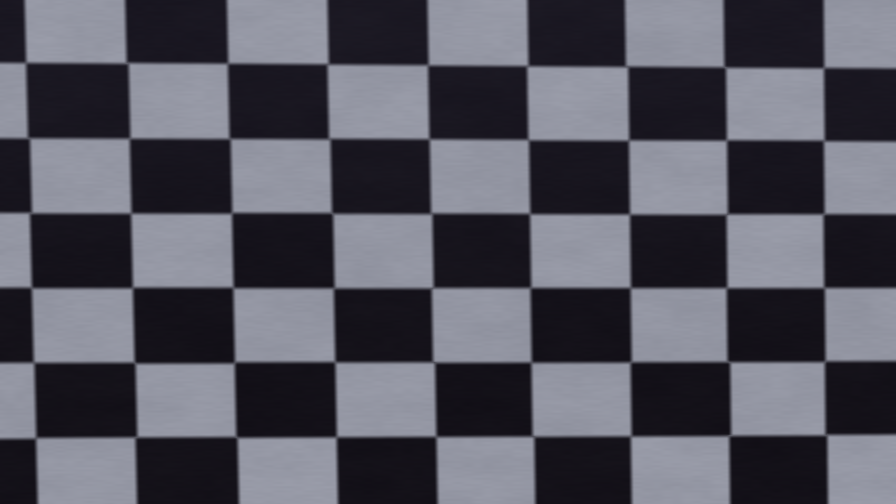
This pattern is drawn by a WebGL 1 fragment shader. Its source:

```glsl
precision highp float;
// Printed cloth checkerboard in pale grey and near-black, slightly warped, with soft uneven edges.

uniform vec2 u_resolution;

float hash(vec2 p) {
  vec3 q = fract(vec3(p.xyx) * 0.1031);
  q += dot(q, q.yzx + 33.33);
  return fract((q.x + q.y) * q.z);
}

float noise(vec2 p) {
  vec2 i = floor(p), f = fract(p);
  f = f * f * (3.0 - 2.0 * f);
  return mix(mix(hash(i), hash(i + vec2(1.0, 0.0)), f.x),
             mix(hash(i + vec2(0.0, 1.0)), hash(i + 1.0), f.x), f.y);
}

// Grid coordinates, with lines at integers: columns lean and narrow to the right, rows fan out to the left
vec2 warpedGrid(vec2 uv) {
  float x = uv.x + mix(0.015, 0.005, uv.x) * (uv.y - 0.5);
  float t = (x - 0.0352) / 0.1128;
  float row = (uv.y - 0.4282) / mix(0.1492, 0.1454, uv.x);
  return vec2(t + 0.0024 * t * t, row);
}

// Square wave that flips between -1 and 1 at each integer
float softStripe(float x, float halfWidth) {
  float line = floor(x + 0.5);
  float side = 2.0 * smoothstep(-halfWidth, halfWidth, x - line) - 1.0;
  return side * (1.0 - 2.0 * mod(line, 2.0));
}

void main() {
  vec2 uv = gl_FragCoord.xy / u_resolution;
  vec2 grid = warpedGrid(uv);
  vec2 cell = floor(grid);
  vec2 line = floor(grid + 0.5);

  // Each cell edge is printed a little off its line
  grid.x += 0.030 * (hash(vec2(line.x, cell.y) + 20.0) - 0.5);
  grid.y += 0.018 * (hash(vec2(cell.x, line.y) + 50.0) - 0.5);

  // Edge softness, never thinner than a pixel
  vec2 blur = max(vec2(0.0036, 0.0060), 0.8 / u_resolution) / vec2(0.1113, 0.1474);
  float checker = softStripe(grid.x, blur.x) * softStripe(grid.y, blur.y);
  float dark = 0.5 + 0.5 * checker;

  // Cloth mottling, fine weave and a small tone shift per cell
  float mottle = noise(uv * vec2(22.0, 26.0)) - 0.5;
  float weave = noise(uv * vec2(90.0, 240.0)) - 0.5;
  float tone = hash(cell + 80.0) - 0.5;

  vec3 pale = vec3(0.58, 0.59, 0.64) + 0.024 * mottle + 0.018 * weave + 0.014 * tone;
  vec3 ink = mix(vec3(0.076, 0.066, 0.095), vec3(0.102, 0.092, 0.132), smoothstep(0.2, 1.0, uv.y));
  ink += 0.010 * mottle + 0.008 * weave + 0.006 * tone;

  gl_FragColor = vec4(mix(pale, ink, dark), 1.0);
}
```
